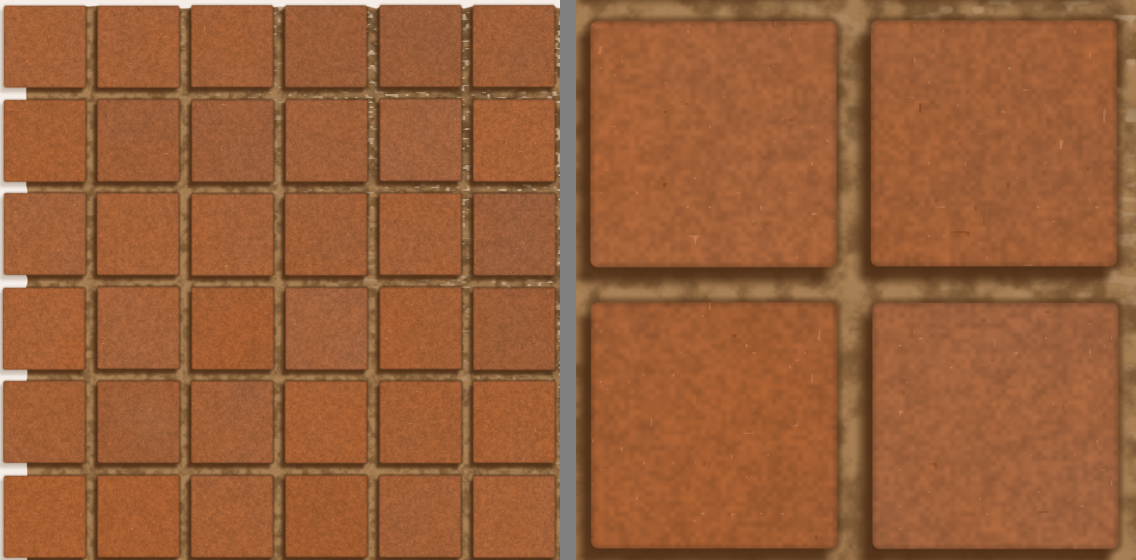
Left, the full canvas; right, a detail of the centre.
Give the GLSL for this texture, as a Shadertoy shader.

```glsl
// Six by six terracotta mosaic tiles raised above sandy grout on a white backing.

const float PITCH = 0.1678;
const vec2 FIRST_CENTRE = vec2(0.0792, 0.0830);
const float HALF_TILE = 0.0732;
const float CORNER = 0.0045;
const float LAST_TILE = 5.0;

const vec3 CLAY_WARM = vec3(0.645, 0.365, 0.190);
const vec3 CLAY_DULL = vec3(0.605, 0.375, 0.240);
const vec3 GROUT_LIGHT = vec3(0.660, 0.500, 0.330);
const vec3 GROUT_DARK = vec3(0.490, 0.350, 0.210);
const vec3 SHADOW = vec3(0.300, 0.175, 0.080);
const vec3 BACKING = vec3(0.960, 0.930, 0.900);
const vec3 GLINT = vec3(0.850, 0.760, 0.650);

float hash(vec2 p) {
    vec3 q = fract(vec3(p.xyx) * 0.1031);
    q += dot(q, q.yzx + 33.33);
    return fract((q.x + q.y) * q.z);
}

float noise(vec2 p) {
    vec2 cell = floor(p), f = fract(p);
    f = f * f * (3.0 - 2.0 * f);
    float low = mix(hash(cell), hash(cell + vec2(1, 0)), f.x);
    float high = mix(hash(cell + vec2(0, 1)), hash(cell + vec2(1, 1)), f.x);
    return mix(low, high, f.y);
}

float fbm(vec2 p) {
    float sum = 0.0, weight = 0.5;
    for (int i = 0; i < 4; i++) {
        sum += weight * noise(p);
        p = p * 2.03 + 17.1;
        weight *= 0.5;
    }
    return sum / 0.9375;
}

float roundedBox(vec2 p, vec2 halfSize, float radius) {
    vec2 d = abs(p) - halfSize + radius;
    return length(max(d, 0.0)) + min(max(d.x, d.y), 0.0) - radius;
}

vec2 tileIndex(vec2 p) {
    return clamp(floor((p - FIRST_CENTRE) / PITCH + 0.5), 0.0, LAST_TILE);
}

// Signed distance to the nearest tile, each nudged slightly off the grid
float tileDistance(vec2 p) {
    vec2 id = tileIndex(p);
    vec2 nudge = vec2(hash(id + 3.7), hash(id + 9.2)) - 0.5;
    vec2 local = p - FIRST_CENTRE - id * PITCH - 0.002 * nudge;
    return roundedBox(local, vec2(HALF_TILE), CORNER);
}

vec3 tileColor(vec2 p, float dist) {
    vec2 id = tileIndex(p);
    float dullness = 0.65 * hash(id + 21.0) + 0.4 * (p.x - p.y);
    dullness += 0.7 * (fbm(p * 14.0 + id * 5.0) - 0.5);
    vec3 color = mix(CLAY_WARM, CLAY_DULL, clamp(dullness + 0.15, 0.0, 1.0));
    color *= 0.97 + 0.06 * hash(id + 40.0);

    // Fired clay grain with sparse pale and dark specks
    color *= 1.0 + 0.13 * (noise(p * 330.0) - 0.5) + 0.10 * (noise(p * 150.0) - 0.5);
    color += 0.10 * smoothstep(0.94, 1.0, noise(p * 230.0 + 50.0));
    color -= 0.08 * smoothstep(0.95, 1.0, noise(p * 210.0 + 90.0));

    // Dusty smear on one tile
    float smear = 1.0 - smoothstep(0.0, 0.07, length(p - vec2(0.265, 0.74)));
    color += vec3(0.04, 0.06, 0.06) * smear * fbm(p * 45.0);

    // Worn, slightly darker rim
    return color * mix(0.86, 1.0, smoothstep(0.0, 0.004, -dist));
}

vec3 groutColor(vec2 p) {
    float grain = fbm(p * 90.0);
    vec3 color = mix(GROUT_DARK, GROUT_LIGHT, smoothstep(0.2, 0.7, grain));

    // Glossy, dirtier grout towards the upper right
    float damp = smoothstep(0.35, 1.0, p.x - 0.9 * p.y + 0.35);
    color *= 1.0 - 0.22 * damp * noise(p * 60.0 + 8.0);
    float glint = smoothstep(0.62, 0.85, noise(p * vec2(110.0, 230.0)));
    return mix(color, GLINT, 0.7 * damp * glint);
}

void mainImage(out vec4 fragColor, in vec2 fragCoord) {
    vec2 p = fragCoord / iResolution.xy;
    p.y = 1.0 - p.y;
    float pixel = 1.0 / min(iResolution.x, iResolution.y);

    // Exposed backing along the left and top edges
    float ragged = 0.005 * (noise(p * 70.0) - 0.5);
    float bare = min(p.x - 0.048, p.y - 0.013) + ragged;
    float backing = 1.0 - smoothstep(-0.002, 0.002, bare);
    vec3 color = mix(groutColor(p), BACKING, backing);

    // Shadow thrown down and left, then the dark contact line
    float dist = tileDistance(p);
    float shadowDist = tileDistance(p - vec2(-0.006, 0.008));
    float shade = 1.0 - smoothstep(-0.004, 0.006, shadowDist);
    color = mix(color, SHADOW, shade * mix(0.85, 0.22, backing));
    float contact = 1.0 - smoothstep(0.0, 0.005, dist);
    color = mix(color, SHADOW, contact * mix(0.55, 0.15, backing));

    float tile = 1.0 - smoothstep(-pixel, pixel, dist);
    color = mix(color, tileColor(p, dist), tile);
    fragColor = vec4(clamp(color, 0.0, 1.0), 1.0);
}
```
